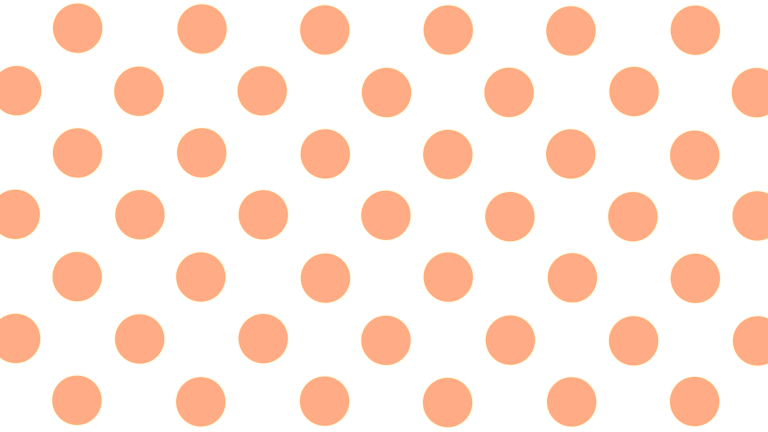
Write a WebGL 2 fragment shader that draws this pattern.

```glsl
#version 300 es
precision highp float;
// Staggered peach polka dots on white, each with a thin amber rim and a cream halo.
// The plane is cut into brick-offset cells; every cell draws one slightly
// displaced disc by its distance function. Lengths are in canvas heights.

uniform vec2 u_resolution;
out vec4 fragColor;

const vec2 CELL = vec2(0.2858, 0.1435);     // dot spacing along a row, row spacing
const vec2 FIRST_DOT = vec2(0.1800, 0.0718); // centre of the lower left dot
const float ROW_TILT = 0.0022;              // rows sink slightly to the right
const float DOT_RADIUS = 0.0570;
const float RIM_WIDTH = 0.0020;
const float HALO_WIDTH = 0.0026;
const float JITTER = 0.0020;                // largest shift of a dot

const vec3 WHITE = vec3(1.0);
const vec3 CREAM = vec3(1.0, 0.98, 0.91);
const vec3 AMBER = vec3(1.0, 0.67, 0.44);
const vec3 PEACH = vec3(1.0, 0.67, 0.52);

float hash(vec2 p) {
    return fract(sin(dot(p, vec2(127.1, 311.7))) * 43758.5453);
}

// Antialiased coverage of a disc, at distance dist from its centre
float disc(float dist, float radius, float pixel) {
    return 1.0 - smoothstep(-0.75 * pixel, 0.75 * pixel, dist - radius);
}

void main() {
    float pixel = 1.0 / u_resolution.y;
    vec2 p = gl_FragCoord.xy * pixel - FIRST_DOT;
    p.y += ROW_TILT * p.x;

    // Brick layout: odd rows shift by half a cell
    vec2 grid = p / CELL + 0.5;
    float row = floor(grid.y);
    grid.x += 0.5 * mod(row, 2.0);
    vec2 id = vec2(floor(grid.x), row);

    // Position relative to the displaced dot centre
    vec2 shift = JITTER * (2.0 * vec2(hash(id), hash(id + 41.3)) - 1.0);
    float dist = length((fract(grid) - 0.5) * CELL - shift);

    // Halo, rim and fill, from the outside in
    vec3 color = mix(WHITE, CREAM, disc(dist, DOT_RADIUS + HALO_WIDTH, pixel));
    color = mix(color, AMBER, disc(dist, DOT_RADIUS, pixel));
    color = mix(color, PEACH, disc(dist, DOT_RADIUS - RIM_WIDTH, pixel));
    fragColor = vec4(color, 1.0);
}
```
